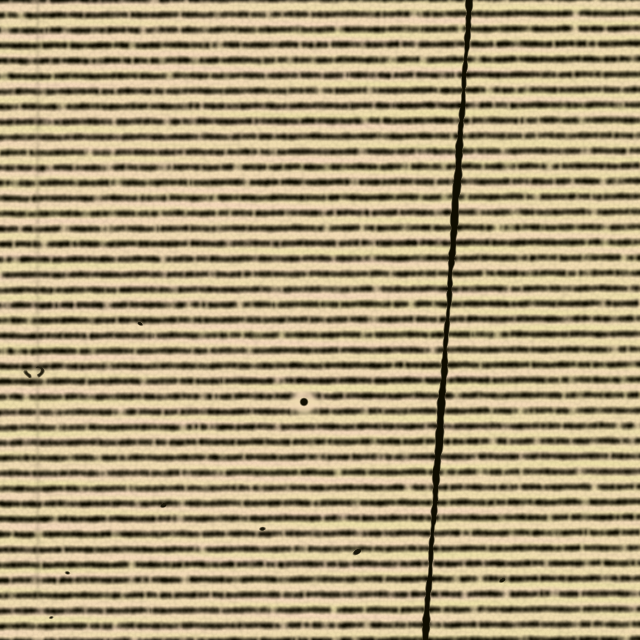
This texture is drawn by a Shadertoy shader. Its source:

```glsl
// Aged cream paper ruled with about 42 worn horizontal ink lines, cut by one slanted crack.
// Each line is a soft distance profile, broken along its length by cellular gaps;
// layered sines add fading and wobble, and hashed specks and a faint fold complete the wear.

float hash(vec2 p) {
    return fract(sin(dot(p, vec2(127.1, 311.7))) * 43758.55);
}

// Cellular gaps along a row: one random gap per cell, 1 at its centre
float rowGaps(float x, float row, float halfWidth) {
    x += hash(vec2(row, 3.7)) * 9.0;
    float gap = 0.0;
    for (int i = -1; i <= 1; i++) {
        vec2 cell = vec2(floor(x) + float(i), row);
        float centre = cell.x + hash(cell);
        float strength = hash(cell + 41.3);
        gap = max(gap, strength * strength * (1.0 - smoothstep(0.0, halfWidth, abs(x - centre))));
    }
    return gap;
}

// Layered sines, roughly -1 to 1
float waves(vec2 p) {
    return 0.5 * sin(p.x + 1.7 * sin(p.y * 1.3))
         + 0.3 * sin(p.y * 2.1 + 1.3 * sin(p.x * 1.7))
         + 0.2 * sin(p.x * 3.7 - p.y * 2.9);
}

// Distance to the nearest random grain point
float grainDistance(vec2 p) {
    float nearest = 1.0;
    for (int j = -1; j <= 1; j++)
    for (int i = -1; i <= 1; i++) {
        vec2 cell = floor(p) + vec2(i, j);
        vec2 point = cell + vec2(hash(cell), hash(cell + 17.0));
        nearest = min(nearest, length(point - p));
    }
    return nearest;
}

float blot(float dist, float soft) {
    return 1.0 - smoothstep(-soft, soft, dist);
}

void mainImage(out vec4 fragColor, in vec2 fragCoord) {
    vec2 p = fragCoord / iResolution.xy;
    float soft = max(0.0018, 0.8 / iResolution.y);

    // Ruled lines, slightly tilted and wavering
    float v = (1.0 - p.y) * 41.9 + 0.07 + 0.14 * (p.x - 0.5);
    float row = round(v);
    v += 0.035 * waves(vec2(p.x * 70.0, row * 5.3));
    float d = abs(v - row);
    float bead = waves(vec2(p.x * 150.0 + row * 7.1, row * 2.3));
    float fade = waves(p * vec2(9.0, 12.0) + 2.0);
    float strength = 0.89 + 0.12 * bead + 0.05 * fade;
    strength *= 1.0 - 0.8 * rowGaps(p.x * 15.0, row, 0.16);
    strength *= 1.0 - 0.55 * rowGaps(p.x * 48.0, row, 0.30);
    float ink = strength * (1.0 - smoothstep(0.0, 0.37 + 0.03 * bead, d));

    // Paper grain and the faint fold near the left edge
    float grain = grainDistance(p * 150.0) - 0.45;
    ink += 0.10 * grain + 0.02;
    float fold = blot(abs(p.x - 0.059) - 0.003, 0.004) * smoothstep(0.05, 0.08, p.y);
    ink = mix(ink, 0.45, 0.28 * fold);

    // Scattered ink specks, stretched a little at random
    for (int i = 0; i < 8; i++) {
        vec2 seed = vec2(float(i), 5.2);
        vec2 q = p - vec2(hash(seed), hash(seed + 8.1) * 0.6);
        q.y += q.x * (hash(seed + 2.4) - 0.5);
        float radius = mix(0.002, 0.006, hash(seed + 6.6));
        ink = max(ink, 0.95 * blot(length(q * vec2(0.8, 1.2)) - radius, soft));
    }

    // Round blot inside a pale cleared halo
    float blotDistance = length(p - vec2(0.475, 0.372));
    ink *= 1.0 - 0.85 * blot(blotDistance - 0.020, 0.008);
    ink = max(ink, blot(blotDistance - 0.006, soft));

    // Ragged open curl at the left
    vec2 curl = p - vec2(0.053, 0.418);
    float angle = atan(curl.y, curl.x);
    float ring = abs(length(curl * vec2(0.8, 1.1)) - 0.010 - 0.002 * sin(angle * 3.0)) - 0.0025;
    ink = max(ink, 0.9 * blot(ring, soft) * smoothstep(-0.8, 0.3, sin(angle * 2.0 + 1.0) + curl.x * 50.0));

    // Slanted crack of uneven width
    float crackX = 0.664 + 0.070 * p.y + 0.0012 * waves(vec2(p.y * 60.0, 1.0));
    float crackWidth = 0.0046 + 0.0013 * sin(p.y * 17.0 - 4.0) + 0.0013 * waves(vec2(p.y * 110.0, 4.0));
    ink = max(ink, blot(abs(p.x - crackX) - crackWidth, soft));

    // Cream to near-black, with weak pink and yellow casts between the lines
    vec3 paper = vec3(0.94, 0.86, 0.69);
    paper += 0.035 * waves(vec2(p.x * 5.0, v * 2.7)) * vec3(0.4, -0.5, 1.0);
    vec3 color = mix(paper, vec3(0.06, 0.05, 0.0), clamp(ink, 0.0, 1.0));
    fragColor = vec4(color, 1.0);
}
```
